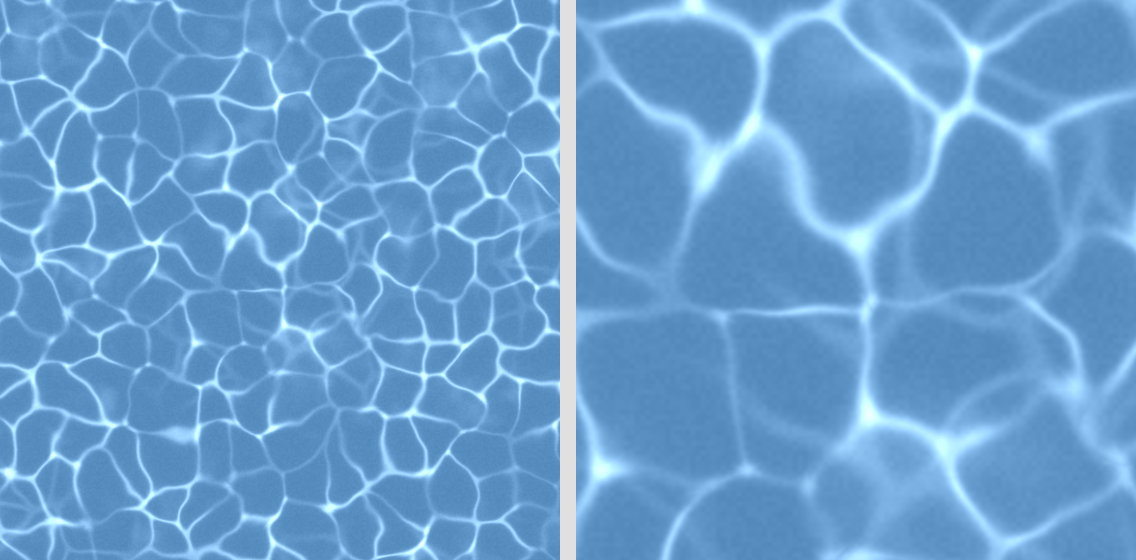
Left, the full canvas; right, a detail of the centre.
Write a three.js fragment shader that draws this texture.

```glsl
// Sunlit pool water: a net of soft caustic light lines over flat blue.
// Two warped Voronoi webs give the lines, their corners give bright knots,
// and value noise varies the strength and adds haze and fine grain.

varying vec2 vUv;

const vec3  WATER_COLOR   = vec3(0.333, 0.548, 0.742);
const vec3  LIGHT_TINT    = vec3(1.0, 1.0, 0.98);
const float CELLS         = 12.0;   // cells of the main web across the canvas
const float FAINT_CELLS   = 9.5;    // cells of the faint second web
const float JITTER        = 0.86;   // irregularity of the cells
const float WARP          = 0.24;   // bending of the lines, in cells
const float ROUNDING      = 24.0;   // higher gives sharper cell corners
const float LINE_WIDTH    = 0.05;   // in cells
const float LINE_LIGHT    = 0.21;
const float HALO_WIDTH    = 0.09;
const float HALO_LIGHT    = 0.065;
const float KNOT_WIDTH    = 0.12;
const float KNOT_LIGHT    = 0.26;
const float FAINT_LIGHT   = 0.09;
const float HAZE_LIGHT    = 0.075;
const float GRAIN_SCALE   = 330.0;
const float GRAIN_LIGHT   = 0.028;

// Hashes without sine
float hash1(vec2 p) {
  vec3 q = fract(vec3(p.xyx) * 0.1031);
  q += dot(q, q.yzx + 33.33);
  return fract((q.x + q.y) * q.z);
}

vec2 hash2(vec2 p) {
  vec3 q = fract(vec3(p.xyx) * vec3(0.1031, 0.1030, 0.0973));
  q += dot(q, q.yzx + 33.33);
  return fract((q.xx + q.yz) * q.zy);
}

// Smooth value noise, 0 to 1
float noise(vec2 p) {
  vec2 i = floor(p), f = fract(p);
  f = f * f * (3.0 - 2.0 * f);
  return mix(mix(hash1(i), hash1(i + vec2(1.0, 0.0)), f.x),
             mix(hash1(i + vec2(0.0, 1.0)), hash1(i + vec2(1.0, 1.0)), f.x), f.y);
}

float fbm(vec2 p) {
  return 0.55 * noise(p) + 0.3 * noise(p * 2.1 + 17.3) + 0.15 * noise(p * 4.3 + 41.7);
}

vec2 bend(vec2 p) {
  vec2 broad = vec2(noise(p * 1.2 + 5.2), noise(p * 1.2 + 71.4)) - 0.5;
  vec2 fine = vec2(noise(p * 3.1 + 23.8), noise(p * 3.1 + 94.1)) - 0.5;
  return p + WARP * (2.0 * broad + 0.5 * fine);
}

// Offset from p to the seed of a cell
vec2 toSeed(vec2 cell, vec2 p) {
  return cell + 0.5 + JITTER * (hash2(cell) - 0.5) - p;
}

// x: rounded distance to the nearest cell border, y: closeness measure to a corner
vec2 web(vec2 p) {
  vec2 home = floor(p), nearest = vec2(0.0);
  float f1 = 9.0, f2 = 9.0, f3 = 9.0;
  for (int j = -2; j <= 2; j++)
  for (int i = -2; i <= 2; i++) {
    vec2 r = toSeed(home + vec2(float(i), float(j)), p);
    float d = length(r);
    if (d < f1) { f3 = f2; f2 = f1; f1 = d; nearest = r; }
    else if (d < f2) { f3 = f2; f2 = d; }
    else f3 = min(f3, d);
  }
  float sum = 0.0;
  for (int j = -2; j <= 2; j++)
  for (int i = -2; i <= 2; i++) {
    vec2 r = toSeed(home + vec2(float(i), float(j)), p);
    vec2 gap = r - nearest;
    if (dot(gap, gap) > 0.0001)
      sum += exp(-ROUNDING * dot(0.5 * (r + nearest), normalize(gap)));
  }
  float border = -log(max(sum, 0.00001)) / ROUNDING;
  return vec2(max(border, 0.0), f3 - f1);
}

float bell(float x, float width) {
  return exp(-x * x / (width * width));
}

void main() {
  vec2 p = vUv * CELLS + 30.0;
  vec2 q = vUv * FAINT_CELLS + 80.0;

  // Main net, with lines that fade and swell
  vec2 net = web(bend(p));
  float strength = mix(0.3, 1.15, smoothstep(0.22, 0.7, noise(p * 1.15 + 9.0)));
  float width = LINE_WIDTH * mix(0.75, 1.3, noise(p * 1.7 + 51.0));
  float light = strength * (LINE_LIGHT * bell(net.x, width)
                          + HALO_LIGHT * exp(-net.x / HALO_WIDTH));

  // Bright knots where lines meet
  float knot = smoothstep(0.2, 0.8, noise(p * 1.9 + 63.0));
  light += KNOT_LIGHT * knot * bell(net.y, KNOT_WIDTH);

  // Faint second net, shown in patches
  float patches = smoothstep(0.42, 0.75, fbm(q * 0.55 + 12.0));
  light += FAINT_LIGHT * patches * bell(web(bend(q)).x, LINE_WIDTH * 1.3);

  // Small clouds of scattered light
  float haze = smoothstep(0.55, 0.85, fbm(p * 0.75 + 37.0));
  light += HAZE_LIGHT * haze * (0.5 + noise(p * 4.0));

  // Fine grain
  light += GRAIN_LIGHT * (noise(vUv * GRAIN_SCALE) - 0.5);

  gl_FragColor = vec4(clamp(WATER_COLOR + LIGHT_TINT * light, 0.0, 1.0), 1.0);
}
```
